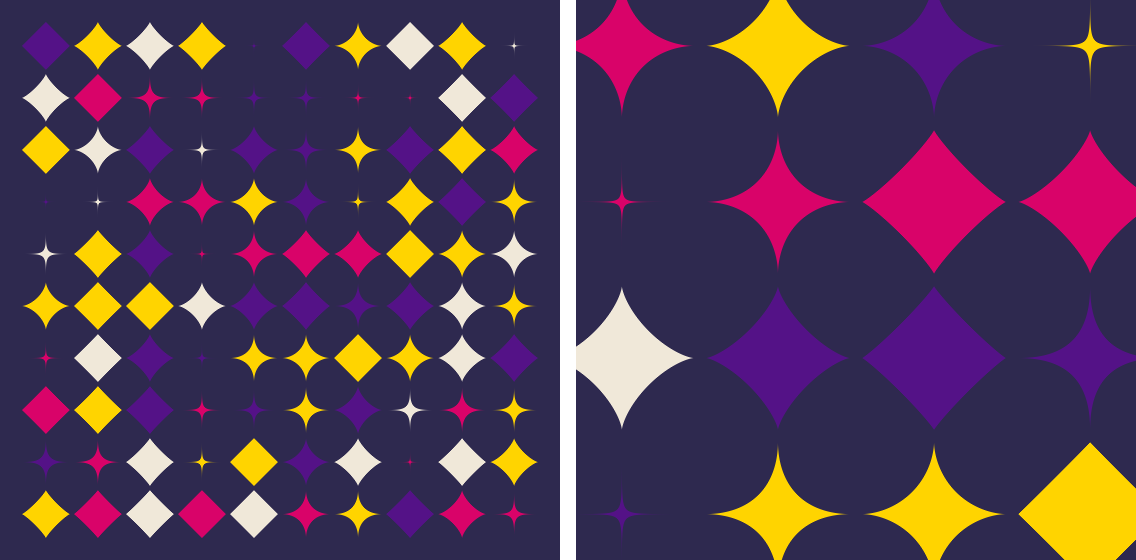
Left: the whole. Right: its middle third, enlarged.
This pattern is drawn by a three.js fragment shader. Its source:

```glsl
// A 10 by 10 grid of four-pointed stars on dark indigo, from straight diamonds to thin sparkles.
// Each star is a superellipse whose exponent sets how far its sides cave in.
// Hash-driven shuffles of the cells deal out shapes and colours in fixed proportions.

varying vec2 vUv;

const float COUNT = 10.0;         // stars across and up
const float MARGIN = 0.0355;      // plain border, in canvas widths
const float RADIUS = 0.46;        // centre to tip, in cells
const float SHARPEST = 0.2;       // exponent of the thinnest sparkle
const float FULLEST = 1.0;        // exponent of the straight diamond
const float FULLNESS_BIAS = 0.75; // below 1 favours full shapes
const float SHAPE_SEED = 3.0;
const float COLOR_SEED = 41.0;

const vec3 INDIGO = vec3(0.18, 0.16, 0.31);
const vec3 YELLOW = vec3(1.0, 0.83, 0.0);
const vec3 VIOLET = vec3(0.33, 0.07, 0.53);
const vec3 PINK = vec3(0.85, 0.01, 0.41);
const vec3 CREAM = vec3(0.94, 0.91, 0.85);

// Cumulative shares of the star colours; cream takes the rest
const float YELLOW_END = 0.30;
const float VIOLET_END = 0.57;
const float PINK_END = 0.80;

float hash(vec2 p) {
  vec3 q = fract(p.xyx * vec3(0.1031, 0.1030, 0.0973));
  q += dot(q, q.yzx + 33.33);
  return fract((q.x + q.y) * q.z);
}

// Feistel shuffle: gives every cell its own evenly spaced value in 0..1
float shuffledRank(vec2 cell, float seed) {
  for (int i = 0; i < 6; i++) {
    float shift = floor(COUNT * hash(vec2(cell.y + 0.5, seed + 7.0 * float(i))));
    cell = vec2(cell.y, mod(cell.x + shift, COUNT));
  }
  return (cell.x * COUNT + cell.y + 0.5) / (COUNT * COUNT);
}

vec3 starColor(float rank) {
  if (rank < YELLOW_END) return YELLOW;
  if (rank < VIOLET_END) return VIOLET;
  if (rank < PINK_END) return PINK;
  return CREAM;
}

// Coverage measured across the nearest arm, so hairline tips fade smoothly
float starCoverage(vec2 p, float exponent, float blur) {
  p = abs(p);
  float along = max(p.x, p.y) / RADIUS;
  float across = min(p.x, p.y);
  float rest = max(1.0 - pow(along, exponent), 0.0);
  float halfWidth = RADIUS * pow(rest, 1.0 / exponent);
  float upper = min(across + 0.5 * blur, halfWidth);
  float lower = max(across - 0.5 * blur, -halfWidth);
  return clamp((upper - lower) / blur, 0.0, 1.0);
}

void main() {
  // Grid inside the plain border, which lets opposite edges meet
  float pitch = (1.0 - 2.0 * MARGIN) / COUNT;
  vec2 grid = (vUv - MARGIN) / pitch;
  vec2 cell = clamp(floor(grid), 0.0, COUNT - 1.0);
  float blur = max(length(vec2(dFdx(vUv.x), dFdy(vUv.x))) / pitch, 0.00001);

  // Shape and colour of this cell's star
  float fullness = pow(shuffledRank(cell, SHAPE_SEED), FULLNESS_BIAS);
  float exponent = mix(SHARPEST, FULLEST, smoothstep(0.0, 1.0, fullness));
  vec3 ink = starColor(shuffledRank(cell, COLOR_SEED));

  float coverage = starCoverage(grid - cell - 0.5, exponent, blur);
  gl_FragColor = vec4(mix(INDIGO, ink, coverage), 1.0);
}
```
